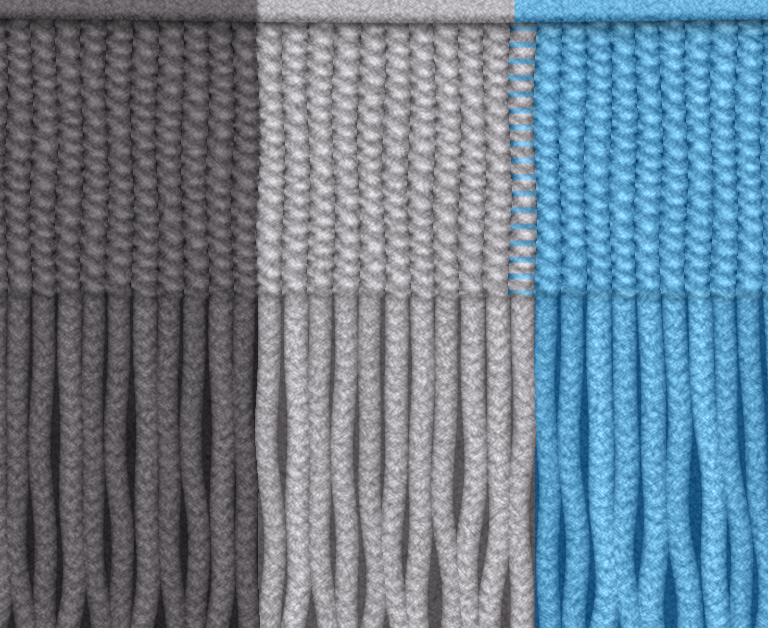
A WebGL 1 fragment shader for this texture:

```glsl
precision highp float;
// Woollen scarf end: a rolled fold on top, zigzag purl ribs, and a corded fringe.
// Three yarns (charcoal, pale grey, blue) share one rib grid; strands wander as they
// hang, and stretched cellular noise adds the felted fibres.
uniform vec2 u_resolution;

const float TAU = 6.2831853;
const float JOIN = 0.432;   // height where knit turns into fringe

float hash(vec2 p) {
  p = fract(p * vec2(0.1031, 0.1137));
  p += dot(p, p.yx + 33.33);
  return fract((p.x + p.y) * p.x * 7.31 + p.y * 13.7);
}

// Distance to the nearest scattered cell centre
float cells(vec2 p) {
  vec2 id = floor(p), f = fract(p);
  float d = 2.0;
  for (int j = -1; j <= 1; j++) {
    for (int i = -1; i <= 1; i++) {
      vec2 o = vec2(float(i), float(j));
      vec2 c = id + o;
      vec2 r = o + vec2(hash(c), hash(c + 57.3)) - f;
      d = min(d, dot(r, r));
    }
  }
  return sqrt(d);
}

vec2 turn(vec2 p, float a) {
  float c = cos(a), s = sin(a);
  return vec2(c * p.x - s * p.y, s * p.x + c * p.y);
}

// Fine wool hairs lying in three directions, centred on zero
float fibres(vec2 p) {
  p += 0.003 * sin(p.yx * 95.0 + 2.0 * sin(p * 41.0));
  float a = cells(turn(p, 0.7) * vec2(95.0, 290.0));
  float b = cells(turn(p, -0.6) * vec2(100.0, 310.0) + 70.0);
  float c = cells(turn(p, 1.5) * vec2(150.0, 210.0) + 140.0);
  return 1.35 - a - b - c;
}

// Ribs of staggered stitches: k counts ribs, y is height
float knit(float k, float y) {
  float id = floor(k);
  float v = y / 0.0215 + 0.35 * hash(vec2(id, 3.0)) + 0.25 * sin(y * 31.0 + id * 1.7);
  float x = fract(k) - 0.5;
  float lean = 0.15 * sin(TAU * v);
  float ridge = 1.0 - pow(abs(x - lean) / 0.62, 2.0);
  float stitch = 0.5 + 0.5 * sin(TAU * (v + x * 0.75) + 0.8);
  return clamp(ridge, 0.0, 1.0) * (0.48 + 0.5 * stitch);
}

// Nearest hanging cord: returns (brightness, cord index)
vec2 fringe(float k, float y) {
  float t = clamp((JOIN - y) / JOIN, 0.0, 1.0);
  vec2 best = vec2(0.06, floor(k));
  float top = 0.0;
  for (int n = -1; n <= 1; n++) {
    float id = floor(k) + float(n);
    float h = hash(vec2(id, 11.0));
    float sway = t * (0.22 * sin(y * 13.0 + h * TAU) + 0.16 * sin(y * 27.0 + id * 2.1));
    float x = k - id - 0.5 - sway - 0.12 * (h - 0.5);
    float body = 1.0 - pow(abs(x) / (0.45 + 0.06 * h), 2.0);
    float relief = sqrt(max(body, 0.0));
    float twist = sin(TAU * (y / 0.019 + h - abs(x) * 1.3));
    float light = relief * (0.78 + 0.12 * twist - 0.22 * x) * (0.88 + 0.22 * h);
    if (relief > top) {
      top = relief;
      best = vec2(max(light, 0.06), id);
    }
  }
  // Cords start with a rounded, dented end
  best.x *= 0.72 + 0.28 * smoothstep(0.0, 0.035, t);
  return best;
}

// Yarn colour ramp chosen by rib index
vec3 yarn(float id, float light) {
  vec3 charcoal = mix(vec3(0.13, 0.12, 0.135), vec3(0.48, 0.46, 0.47), light);
  vec3 pale = mix(vec3(0.30, 0.285, 0.30), vec3(0.81, 0.80, 0.82), light);
  vec3 blue = mix(vec3(0.06, 0.29, 0.46), vec3(0.51, 0.80, 0.96), light);
  vec3 c = mix(charcoal, pale, smoothstep(10.9, 11.1, id));
  return mix(c, blue, smoothstep(21.9, 22.1, id));
}

void main() {
  vec2 p = gl_FragCoord.xy / u_resolution * vec2(1.0, 0.816);
  float k = p.x * 30.5 + 0.75;
  float fuzz = fibres(p);
  float patches = sin(p.x * 37.0 + 2.0 * sin(p.y * 29.0)) * sin(p.y * 43.0 + sin(p.x * 51.0));

  // Knitted panel, with blue stitches flecking the last pale rib
  float kw = k + 0.07 * sin(p.y * 23.0 + k * 0.8);
  float light = knit(kw, p.y) * 1.02 + 0.08;
  float fleck = step(21.0, kw) * step(kw, 22.0) * smoothstep(0.1, 0.7, sin(TAU * p.y / 0.0215));
  vec3 panel = yarn(kw, light + 0.25 * fuzz + 0.04 * patches);
  panel = mix(panel, yarn(23.0, light + 0.15 * fuzz), 0.85 * fleck);

  // Fringe, drifting right toward the hem on the blue side
  float hang = max(JOIN - p.y, 0.0);
  vec2 cord = fringe(k - 1.6 * hang * smoothstep(0.72, 0.95, p.x), p.y);
  vec3 col = yarn(cord.y + 0.5, cord.x + 0.27 * fuzz * (0.4 + cord.x) + 0.03 * patches);
  float seam = JOIN + 0.003 * sin(k * TAU) + 0.002 * sin(p.x * 19.0);
  col = mix(col, panel, smoothstep(-0.004, 0.004, p.y - seam));
  col *= 1.0 - 0.14 * exp(-pow((p.y - seam) / 0.004, 2.0));

  // Rolled fold and the shadow under it
  float edge = 0.789 + 0.003 * cos((p.x - 0.55) * 5.0 + 3.14);
  float up = p.y - edge;
  col *= 1.0 - 0.55 * exp(-max(-up, 0.0) / 0.009);
  float roll = 0.25 + 0.5 * smoothstep(0.0, 0.014, up) + 0.12 * knit(k, p.y * 1.4);
  vec3 fold = yarn(k + smoothstep(20.6, 21.4, k), roll + 0.27 * fuzz);
  col = mix(col, fold, smoothstep(-0.0015, 0.0015, up));

  gl_FragColor = vec4(clamp(col, 0.0, 1.0), 1.0);
}
```
